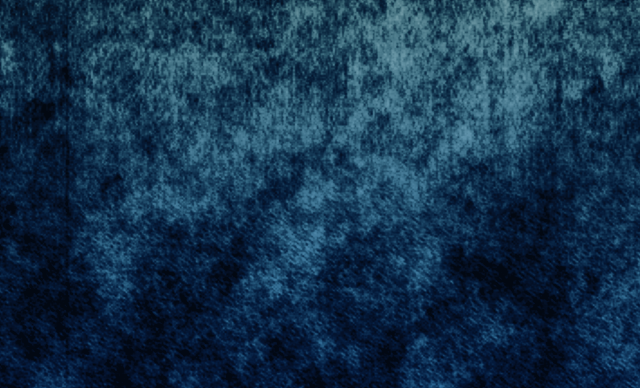
A WebGL 2 fragment shader for this texture:

```glsl
#version 300 es
precision highp float;
// Worn blue velvet: broad lighting, cloudy blotches and dark stains are summed
// with a fine weave into one tone, centred on zero with a spread near one.
// The tone then picks a colour from a ramp of navy to pale teal.
uniform vec2 u_resolution;
out vec4 outColor;

float hash(vec2 p) {
  return fract(sin(dot(p, vec2(127.1, 311.7))) * 43758.5453);
}

float noise(vec2 p) {
  vec2 i = floor(p), f = fract(p);
  f = f * f * (3.0 - 2.0 * f);
  return mix(mix(hash(i), hash(i + vec2(1, 0)), f.x),
             mix(hash(i + vec2(0, 1)), hash(i + vec2(1, 1)), f.x), f.y);
}

float fbm(vec2 p) {
  float sum = 0.0, weight = 0.5, total = 0.0;
  for (int i = 0; i < 5; i++) {
    sum += weight * noise(p);
    total += weight;
    weight *= 0.62;
    p = mat2(1.6, 1.2, -1.2, 1.6) * p + 17.3;
  }
  return sum / total;
}

float glow(vec2 uv, vec2 centre, vec2 size) {
  vec2 d = (uv - centre) / size;
  return exp(-dot(d, d));
}

// Broad light: bright top centre, dim left edge, dark patch at lower right
float lighting(vec2 uv) {
  float light = 1.0 * (uv.y - 0.5);
  light += 0.95 * glow(uv, vec2(0.57, 0.85), vec2(0.28, 0.36));
  light += 0.6 * glow(uv, vec2(1.0, 0.8), vec2(0.12, 0.4));
  light -= 0.65 * (1.0 - smoothstep(0.0, 0.14, uv.x));
  light -= 0.85 * glow(uv, vec2(0.85, 0.33), vec2(0.09, 0.26));
  light -= 0.5 * glow(uv, vec2(0.32, 0.1), vec2(0.14, 0.14));
  return light;
}

// Fine threads: upright at the top, slanted twill towards the bottom
float weave(vec2 p, float upright) {
  vec2 slant = mat2(0.8, 0.6, -0.6, 0.8) * p;
  float threads = noise(p * vec2(165.0, 85.0));
  float twill = noise(slant * vec2(95.0, 170.0) + 40.0);
  float speck = noise(p * 215.0 + 9.0);
  return 2.1 * (mix(twill, threads, upright) - 0.5) + 1.3 * (speck - 0.5);
}

// Colour ramp from navy to pale teal
vec3 ramp(float tone) {
  vec3 shades[6] = vec3[6](
    vec3(0.02, 0.07, 0.15), vec3(0.02, 0.11, 0.22), vec3(0.05, 0.17, 0.28),
    vec3(0.09, 0.24, 0.35), vec3(0.15, 0.33, 0.43), vec3(0.24, 0.44, 0.54));
  float stops[6] = float[6](-1.48, -0.69, -0.05, 0.55, 1.13, 1.81);
  vec3 colour = shades[0] * mix(0.45, 1.0, smoothstep(-2.6, -1.4, tone));
  for (int i = 1; i < 6; i++) {
    float t = (tone - stops[i - 1]) / (stops[i] - stops[i - 1]);
    colour = mix(colour, shades[i], clamp(t, 0.0, 1.0));
  }
  return colour + 0.08 * clamp(tone - 1.81, 0.0, 1.5);
}

void main() {
  vec2 uv = gl_FragCoord.xy / u_resolution;
  vec2 p = gl_FragCoord.xy / u_resolution.y;
  float upright = smoothstep(0.3, 0.8, uv.y);

  // Clouds and small ragged stains
  float tone = lighting(uv);
  tone += 4.6 * (fbm(p * vec2(7.0, 6.0) + 3.0) - 0.5);
  tone += 1.3 * (noise(p * 34.0 + 5.0) - 0.5);
  float stain = fbm(p * 10.0 + 61.0);
  tone -= 1.1 * smoothstep(0.56, 0.72, stain);

  // Vertical wear, strongest at the top, and one thin seam on the left
  float wear = noise(vec2(p.x * 75.0, p.y * 4.0));
  tone += mix(0.25, 0.9, upright) * (wear - 0.5);
  float seam = 1.0 - smoothstep(0.0005, 0.0035, abs(uv.x - 0.105));
  tone -= 0.9 * seam * (0.4 + 0.6 * noise(vec2(3.0, p.y * 12.0)));

  tone += weave(p, upright);

  // Bluer below, greener above
  vec3 tint = mix(vec3(0.72, 0.94, 1.1), vec3(1.18, 1.05, 0.95), uv.y);
  outColor = vec4(ramp(tone) * tint, 1.0);
}
```
